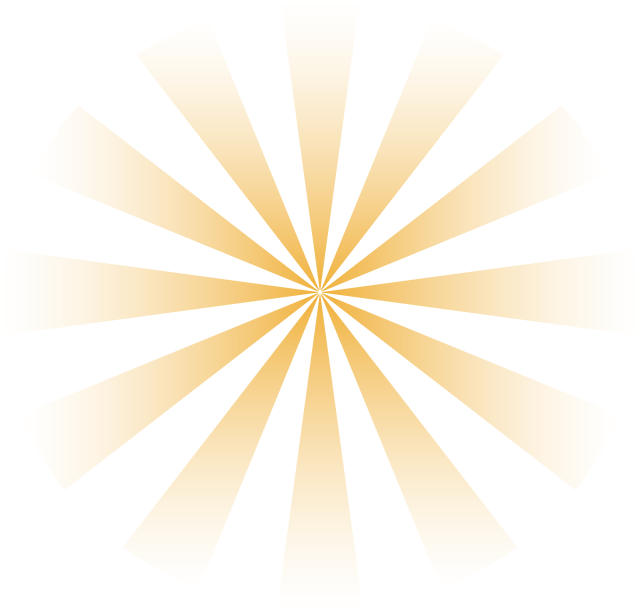
This background is drawn by a Shadertoy shader. Its source:

```glsl
const float PI = 3.14159265;
const float RAY_COUNT = 12.0;
const float RAY_HALF_ANGLE = 0.135;
const float HUB_HEIGHT = 0.0224;
const float HUB_RADIUS = 0.003;
const float FADE_POWER = 1.5;
const vec3 PAPER = vec3(1.0);
const vec3 AMBER = vec3(0.94, 0.69, 0.22);

// Coverage of a shape from its signed distance
float coverage(float dist, float pixel) {
    return clamp(0.5 - dist / pixel, 0.0, 1.0);
}

// Distance from a point inside an ellipse to its rim along a direction
float rimDistance(vec2 start, vec2 dir, vec2 radii) {
    vec2 u = start / radii;
    vec2 v = dir / radii;
    float a = dot(v, v);
    float b = dot(u, v);
    float c = dot(u, u) - 1.0;
    return (-b + sqrt(b * b - a * c)) / a;
}

// Angle of the spoke nearest to a given angle
float nearestSpoke(float angle, float count) {
    float sector = 2.0 * PI / count;
    return round(angle / sector) * sector;
}

// Each spoke fades along whichever canvas axis it follows most closely
float spokeFade(vec2 offset, vec2 hub, vec2 dir, vec2 radii) {
    vec2 side = abs(dir);
    bool horizontal = side.x > side.y;
    float axial = horizontal ? abs(offset.x) : abs(offset.y);
    float tilt = asin(min(side.x, side.y));
    float innerTilt = max(tilt - RAY_HALF_ANGLE, 0.0);
    float reach = 1.02 * rimDistance(hub, dir, radii) * cos(innerTilt);
    return pow(clamp(1.0 - axial / reach, 0.0, 1.0), FADE_POWER);
}

void mainImage(out vec4 fragColor, in vec2 fragCoord) {
    // Width of the canvas is one unit
    float pixel = 1.0 / iResolution.x;
    vec2 radii = 0.5 * iResolution.xy * pixel;
    vec2 p = fragCoord * pixel - radii;
    vec2 hub = vec2(0.0, HUB_HEIGHT * 2.0 * radii.y);
    vec2 offset = p - hub;
    float radius = length(offset);

    // Wedge shaped spokes
    float angle = atan(offset.y, offset.x + 1e-6);
    float spoke = nearestSpoke(angle, RAY_COUNT);
    vec2 dir = vec2(cos(spoke), sin(spoke));
    float wedge = radius * sin(abs(angle - spoke) - RAY_HALF_ANGLE);
    float mask = coverage(wedge, pixel);

    // Oval outer limit and small clear hub
    float oval = (length(p / radii) - 1.0) * radii.y;
    mask *= coverage(oval, pixel);
    mask *= coverage(HUB_RADIUS - radius, pixel);

    float strength = mask * spokeFade(offset, hub, dir, radii);
    fragColor = vec4(mix(PAPER, AMBER, strength), 1.0);
}
```
